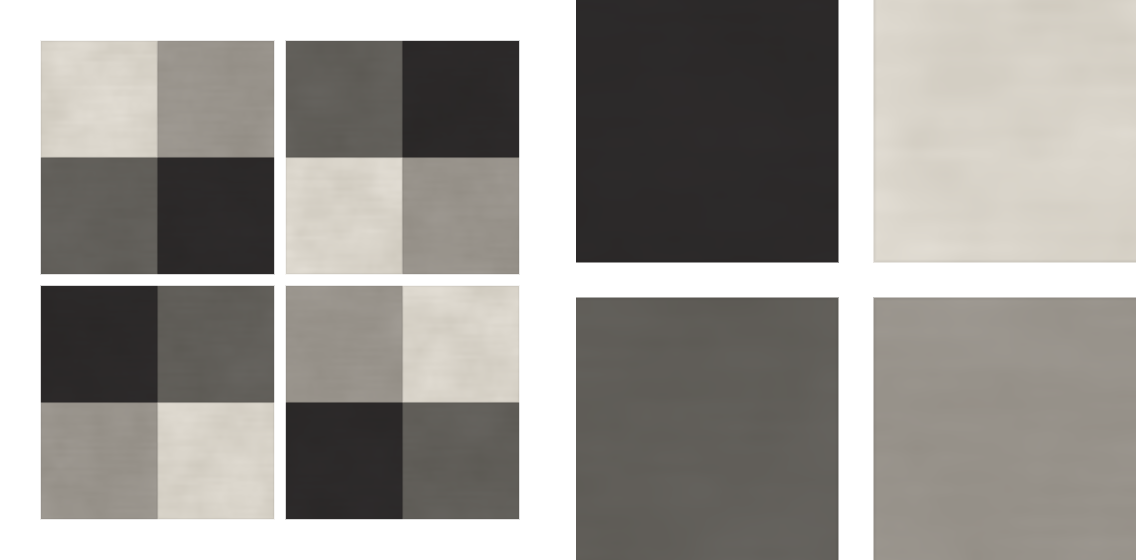
Left: the whole. Right: its middle third, enlarged.
A Shadertoy shader for this pattern:

```glsl
// Four framed blocks of four stone-toned squares, turned and mirrored around a white cross.

// Colours, in reading order of the unflipped block
const vec3 PAPER = vec3(1.0);
const vec3 LIGHT = vec3(0.85, 0.83, 0.79);
const vec3 MID   = vec3(0.60, 0.58, 0.55);
const vec3 DARK  = vec3(0.38, 0.37, 0.35);
const vec3 BLACK = vec3(0.17, 0.16, 0.16);

// Layout, in canvas units
const float BLOCK_CENTRE = 0.21875;   // offset of a block centre from the middle
const float BLOCK_HALF   = 0.20833;   // half the side of a block

// Wear
const float CLOUD_AMOUNT  = 0.13;
const float STREAK_AMOUNT = 0.022;
const float EDGE_SHADE    = 0.06;
const float EDGE_WIDTH    = 0.0018;
const int   OCTAVES       = 4;

// Integer hash to 0..1
float hash(ivec2 cell, int seed) {
    uint h = uint(cell.x) * 1597334677u ^ uint(cell.y) * 3812015801u ^ uint(seed) * 2798796415u;
    h = (h ^ (h >> 16)) * 2146121005u;
    h = (h ^ (h >> 15)) * 2221713035u;
    return float((h ^ (h >> 16)) >> 8) / 16777216.0;
}

// Value noise that wraps after a whole number of cells per canvas
float wrapNoise(vec2 uv, ivec2 period, int seed) {
    vec2 p = uv * vec2(period);
    ivec2 base = ivec2(floor(p));
    vec2 f = fract(p);
    f = f * f * (3.0 - 2.0 * f);
    ivec2 lo = (base + period) % period;
    ivec2 hi = (lo + 1) % period;
    return mix(mix(hash(lo, seed), hash(ivec2(hi.x, lo.y), seed), f.x),
               mix(hash(ivec2(lo.x, hi.y), seed), hash(hi, seed), f.x), f.y);
}

// Cloudy stain, centred on zero
float clouds(vec2 uv, int seed) {
    float sum = 0.0;
    float gain = 0.5;
    ivec2 period = ivec2(14, 12);
    for (int i = 0; i < OCTAVES; i++) {
        sum += gain * (wrapNoise(uv, period, seed + i) - 0.5);
        period *= 2;
        gain *= 0.5;
    }
    return sum;
}

void mainImage(out vec4 fragColor, in vec2 fragCoord) {
    vec2 uv = fragCoord / iResolution.xy;
    float pixel = 1.0 / min(iResolution.x, iResolution.y);

    // Block index (0 left or top, 1 right or bottom) and position from its centre
    vec2 q = vec2(uv.x - 0.5, 0.5 - uv.y);
    vec2 block = step(0.0, q);
    vec2 local = q - (2.0 * block - 1.0) * BLOCK_CENTRE;

    // Lower blocks mirror across; blocks off the main diagonal mirror down
    vec2 flip = vec2(block.y, abs(block.x - block.y));
    vec2 tone = local * (1.0 - 2.0 * flip);
    vec2 w = smoothstep(-0.75 * pixel, 0.75 * pixel, tone);
    vec3 colour = mix(mix(LIGHT, MID, w.x), mix(DARK, BLACK, w.x), w.y);

    // Stains and fine horizontal streaks, seeded per square
    vec2 square = 2.0 * block + step(0.0, local);
    int seed = int(square.x + 4.0 * square.y) * 8;
    float wear = CLOUD_AMOUNT * clouds(uv, seed)
               + STREAK_AMOUNT * (wrapNoise(uv, ivec2(18, 160), seed + 6) - 0.5);
    colour *= 1.0 + wear * vec3(0.95, 1.0, 1.15);

    // Slightly darker rim on the block and along its inner joints
    vec2 rim = min(abs(local), abs(BLOCK_HALF - abs(local)));
    float edge = 1.0 - smoothstep(0.0, EDGE_WIDTH + pixel, min(rim.x, rim.y));
    colour *= 1.0 - EDGE_SHADE * edge;

    // Cut the blocks out of the paper
    float outside = max(abs(local.x), abs(local.y)) - BLOCK_HALF;
    float mask = 1.0 - smoothstep(-0.75 * pixel, 0.75 * pixel, outside);
    fragColor = vec4(mix(PAPER, colour, mask), 1.0);
}
```
